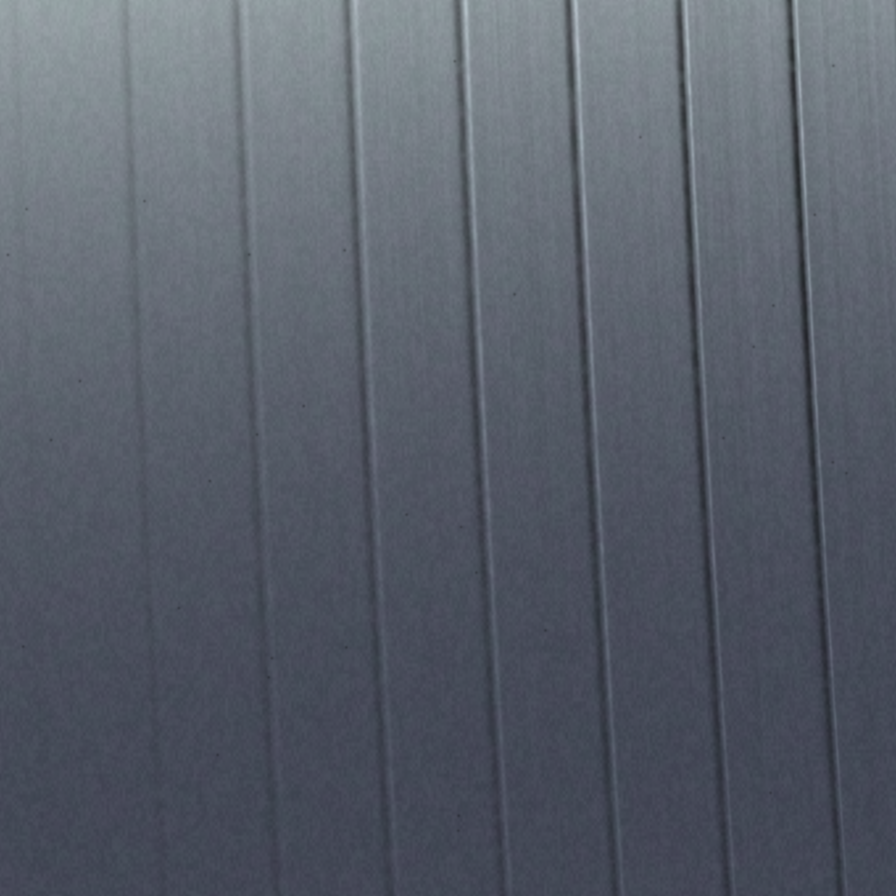
Give the GLSL for this texture, as a Shadertoy shader.

```glsl
// Grey-blue ribbed metal sheet: eight slightly leaning grooves, faint at the left
// and deep at the right, under light that falls off from top to bottom.
// Each groove is a dark line plus a thin lit lip; value noise adds grain and wear.

const float PITCH_BOTTOM = 0.1257;    // groove spacing at the lower edge
const float PITCH_TOP    = 0.1235;    // groove spacing at the upper edge
const float START_BOTTOM = 0.0586;    // first groove at the lower edge
const float START_TOP    = 0.0171;    // first groove at the upper edge
const float LEAN_BOW     = 0.012;     // slight bend of the grooves
const float LAST_GROOVE  = 7.0;       // index at which grooves are deepest

const vec2  SHADE_WIDTH  = vec2(0.0055, 0.0040);  // left, right
const vec2  LIP_OFFSET   = vec2(0.0110, 0.0068);
const vec2  LIP_WIDTH    = vec2(0.0040, 0.0018);
const vec2  SHADE_SKEW   = vec2(1.25, 0.75);      // soft outer, crisp inner side
const float SHADE_DEPTH  = 0.62;
const float LIP_GAIN     = 0.15;
const float WOBBLE       = 0.0002;

const vec3  DARK_METAL   = vec3(0.262, 0.280, 0.334);
const vec3  LIT_METAL    = vec3(0.550, 0.590, 0.610);
const vec3  LIP_TINT     = vec3(0.94, 1.00, 1.02);
const vec3  MOTTLE_TINT  = vec3(0.8, -0.7, 0.4);  // purple against green
const float LIGHT_POWER  = 2.25;
const float LIGHT_TILT   = 0.14;      // extra light towards the left

const float GRAIN_AMOUNT  = 0.026;
const float MOTTLE_AMOUNT = 0.010;
const float STREAK_AMOUNT = 0.055;
const float SPECK_CELLS   = 48.0;
const float SPECK_CHANCE  = 0.012;

float hash(vec2 p) {
    vec3 q = fract(vec3(p.xyx) * 0.1031);
    q += dot(q, q.yzx + 33.33);
    return fract((q.x + q.y) * q.z);
}

float noise(vec2 p) {
    vec2 cell = floor(p), f = fract(p);
    f = f * f * (3.0 - 2.0 * f);
    return mix(mix(hash(cell), hash(cell + vec2(1, 0)), f.x),
               mix(hash(cell + vec2(0, 1)), hash(cell + vec2(1, 1)), f.x), f.y);
}

float signedNoise(vec2 p) { return 2.0 * noise(p) - 1.0; }

// Soft line around zero, never thinner than about a pixel.
float softLine(float d, float width) {
    float w = max(width, 0.8 / iResolution.x);
    return exp(-d * d / (w * w));
}

// Sparse tiny dark dots, one candidate per cell.
float specks(vec2 uv) {
    vec2 p = uv * SPECK_CELLS, cell = floor(p);
    vec2 centre = 0.2 + 0.6 * vec2(hash(cell + 7.0), hash(cell + 91.0));
    float present = step(hash(cell + 53.0), SPECK_CHANCE);
    float d = length(fract(p) - centre) / SPECK_CELLS;
    return present * softLine(d, 0.0018);
}

void mainImage(out vec4 fragColor, in vec2 fragCoord) {
    vec2 uv = fragCoord / iResolution.xy;

    // Leaning groove coordinates
    float pitch = mix(PITCH_BOTTOM, PITCH_TOP, uv.y);
    float start = mix(START_BOTTOM, START_TOP, uv.y) - LEAN_BOW * uv.y * (1.0 - uv.y);
    float along = (uv.x - start) / pitch;
    float index = floor(along + 0.5);
    float d = (along - index) * pitch;
    d += WOBBLE * signedNoise(vec2(index * 17.0 + 5.0, uv.y * 70.0));
    float depth = clamp((index + 0.4) / (LAST_GROOVE + 0.4), 0.0, 1.0);

    // Falling light on the sheet
    float light = clamp(uv.y + LIGHT_TILT * (0.5 - uv.x), 0.0, 1.1);
    vec3 color = mix(DARK_METAL, LIT_METAL, pow(light, LIGHT_POWER));

    // Lengthwise brushed streaks, stronger at the upper right
    float streak = 0.6 * signedNoise(vec2(along * 34.0 + 60.0, uv.y * 1.5))
                 + 0.4 * signedNoise(vec2(along * 11.0 + 30.0, uv.y * 0.8));
    color *= 1.0 + STREAK_AMOUNT * streak * mix(0.1, 1.0, uv.x) * mix(0.3, 1.3, uv.y);

    // Groove shade, soft on the outside and crisp against the lip
    float wear = 0.75 + 0.5 * noise(vec2(index * 13.0 + 2.0, uv.y * 80.0));
    float skew = d < 0.0 ? SHADE_SKEW.x : SHADE_SKEW.y;
    float shade = softLine(d, skew * mix(SHADE_WIDTH.x, SHADE_WIDTH.y, depth));
    float shadeLight = mix(0.48, 1.0, smoothstep(0.0, 0.9, uv.y));
    color *= 1.0 - SHADE_DEPTH * depth * shade * shadeLight * min(wear, 1.0);

    // Lit lip, fading towards the bottom and worn along its length
    float lip = softLine(d - mix(LIP_OFFSET.x, LIP_OFFSET.y, depth),
                         mix(LIP_WIDTH.x, LIP_WIDTH.y, depth));
    float lipLight = smoothstep(0.1, 0.75, depth) * mix(0.3, 1.0, uv.y);
    color += LIP_GAIN * lip * lipLight * wear * LIP_TINT;

    // Grain, colour mottle and specks
    float grain = 0.65 * signedNoise(uv * vec2(340.0, 260.0))
                + 0.35 * signedNoise(uv * vec2(150.0, 90.0) + 40.0);
    float mottle = 0.6 * signedNoise(uv * 45.0 + 11.0) + 0.4 * signedNoise(uv * 110.0 + 70.0);
    color += GRAIN_AMOUNT * grain + MOTTLE_AMOUNT * mottle * MOTTLE_TINT;
    color *= 1.0 - 0.25 * specks(uv);

    fragColor = vec4(clamp(color, 0.0, 1.0), 1.0);
}
```
